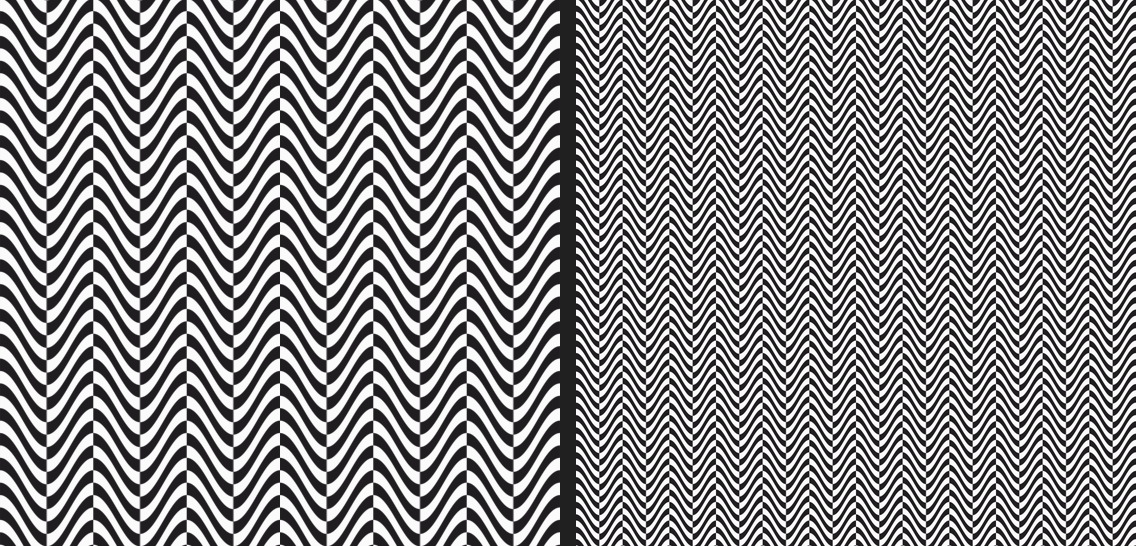
Left: one tile. Right: repeated 2 by 2.
Reproduce this pattern procedurally as a WebGL 2 fragment shader.

```glsl
#version 300 es
precision highp float;

uniform vec2 u_resolution;
out vec4 fragColor;

const float TAU = 6.2831853;
const vec3 INK = vec3(0.125, 0.115, 0.125);
const vec3 PAPER = vec3(0.99, 0.985, 0.99);
const vec3 SEAM_GRAY = vec3(0.50, 0.49, 0.50);

const float WAVES = 6.0;         // waves across the canvas
const float BANDS = 44.0;        // black and white bands down the canvas
const float DROP = 4.13;         // crest to trough, in bands
const float FIRST_EDGE = 0.896;  // first crest edge from the top, in bands
const float SEAM_HALF_WIDTH = 0.0009;

// Coverage of the region where the distance is negative.
float coverage(float dist, float soft) {
    return 1.0 - smoothstep(-soft, soft, dist);
}

// Signed distance to alternating bands that follow a cosine wave.
float waveBands(vec2 uv, float aspect, float waves, float bands, float drop) {
    float angle = TAU * waves * uv.x;
    float sag = drop * (0.5 - 0.5 * cos(angle));
    float phase = (1.0 - uv.y) * bands - FIRST_EDGE - sag;
    float slope = drop * 0.5 * TAU * waves * sin(angle) / (bands * aspect);
    float fold = abs(mod(phase + 0.5, 2.0) - 1.0) - 0.5;
    return fold / (bands * sqrt(1.0 + slope * slope));
}

// Signed distance to the falling half of each wave.
float fallingHalf(float x, float aspect, float waves) {
    return (abs(fract(x * waves + 0.25) - 0.5) - 0.25) * aspect / waves;
}

// Distance to the nearest trough line.
float troughDistance(float x, float aspect, float waves) {
    return abs(fract(x * waves) - 0.5) * aspect / waves;
}

void main() {
    vec2 uv = gl_FragCoord.xy / u_resolution;
    float aspect = u_resolution.x / u_resolution.y;
    float soft = max(0.0015, 0.75 / u_resolution.y);

    // The bands swap colours on either side of every crest and trough.
    float band = coverage(waveBands(uv, aspect, WAVES, BANDS, DROP), soft);
    float falling = coverage(fallingHalf(uv.x, aspect, WAVES), soft * 0.7);
    float ink = mix(1.0 - band, band, falling);
    vec3 color = mix(PAPER, INK, ink);

    // Thin gray seams run down the troughs.
    float seam = troughDistance(uv.x, aspect, WAVES) - SEAM_HALF_WIDTH;
    color = mix(color, SEAM_GRAY, 0.85 * coverage(seam, soft));

    fragColor = vec4(color, 1.0);
}
```
